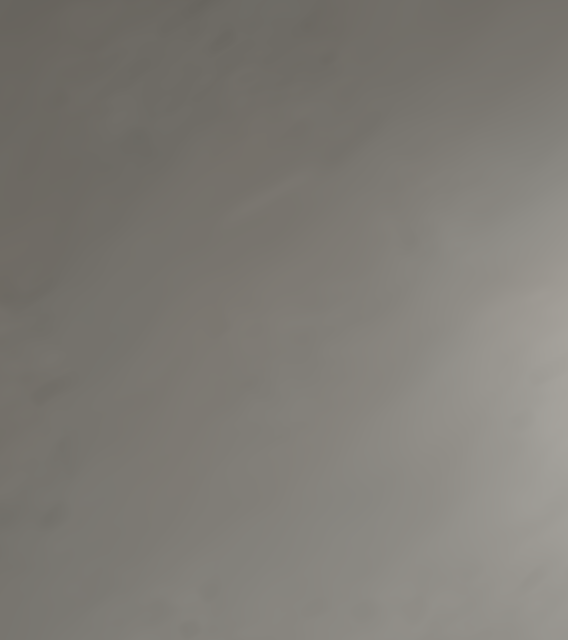
A Shadertoy shader for this texture:

```glsl
// Softly lit grey plaster wall with faint diagonal trowel smears and a glow at the right.

const vec3 PLASTER_TINT = vec3(0.002, -0.010, -0.034);
const vec3 WARM_SHIFT = vec3(0.010, -0.003, -0.007);

float hash(vec2 cell) {
    return fract(sin(dot(cell, vec2(127.1, 311.7))) * 43758.5453);
}

float valueNoise(vec2 p) {
    vec2 cell = floor(p);
    vec2 f = fract(p);
    f = f * f * f * (f * (f * 6.0 - 15.0) + 10.0);
    float low = mix(hash(cell), hash(cell + vec2(1.0, 0.0)), f.x);
    float high = mix(hash(cell + vec2(0.0, 1.0)), hash(cell + vec2(1.0)), f.x);
    return mix(low, high, f.y);
}

vec2 rotate(vec2 p, float angle) {
    float c = cos(angle), s = sin(angle);
    return vec2(c * p.x + s * p.y, c * p.y - s * p.x);
}

// Layered noise centred on zero
float fbm(vec2 p, int octaves) {
    float sum = 0.0, weight = 0.5;
    for (int i = 0; i < octaves; i++) {
        sum += weight * (valueNoise(p) - 0.5);
        p = rotate(p, 0.35) * 2.03 + 17.3;
        weight *= 0.5;
    }
    return sum;
}

// Noise stretched along a direction
float smear(vec2 p, float angle, vec2 frequency, int octaves) {
    return fbm(rotate(p, angle) * frequency, octaves);
}

// Soft tapered stroke between two points
float stroke(vec2 p, vec2 a, vec2 b, float width) {
    vec2 axis = b - a;
    float t = dot(p - a, axis) / dot(axis, axis);
    float d = length(p - a - axis * clamp(t, 0.0, 1.0)) / width;
    float taper = smoothstep(-0.1, 0.35, t) * (1.0 - smoothstep(0.65, 1.1, t));
    return exp(-d * d) * taper;
}

// Broad light: dark upper left, bright right edge
float wallLight(vec2 uv) {
    float leftEdge = mix(0.475, 0.405, uv.y);
    float slope = mix(0.11, 0.04, uv.y);
    float fall = (uv.y - 0.47) / 0.33;
    return leftEdge + slope * uv.x + 0.12 * exp(-fall * fall) * pow(uv.x, 3.0);
}

void mainImage(out vec4 fragColor, in vec2 fragCoord) {
    vec2 uv = fragCoord / iResolution.xy;
    vec2 p = fragCoord / iResolution.y;
    vec2 warp = vec2(fbm(p * 5.0, 3), fbm(p * 5.0 + 40.0, 3));
    vec2 q = p + 0.06 * warp;

    // Light, with its edge bent by the uneven wall
    float tone = wallLight(uv + 0.05 * warp);

    // Smears, steeper towards the upper left
    float steep = smoothstep(0.45, 0.8, uv.y - 0.6 * uv.x + 0.15);
    float shallowSmear = smear(q, 0.60, vec2(4.0, 11.0), 3);
    float steepSmear = smear(q + 5.0, 0.95, vec2(5.0, 11.0), 3);
    tone += 0.030 * mix(shallowSmear, steepSmear, steep);

    // Small blotches in scattered patches
    float patches = smoothstep(0.35, 0.75, valueNoise(p * 4.5 + 9.0));
    tone += 0.030 * patches * smear(q + 3.0, 0.5, vec2(17.0, 27.0), 2);

    // Sparse dark smudges
    float smudge = smoothstep(0.72, 0.98, valueNoise(rotate(q, 0.6) * vec2(16.0, 26.0) + 31.0));
    tone -= 0.012 * smudge * patches;

    // Crease: a pale ridge passing into a shadow
    tone += 0.013 * stroke(q, vec2(0.33, 0.62), vec2(0.51, 0.74), 0.013);
    tone -= 0.012 * stroke(q, vec2(0.48, 0.715), vec2(0.61, 0.82), 0.016);

    // Faint warm and cool stains
    float stain = smear(q + 12.0, 0.8, vec2(3.5, 6.0), 2);
    vec3 color = vec3(tone) + PLASTER_TINT + WARM_SHIFT * stain;
    fragColor = vec4(color, 1.0);
}
```
